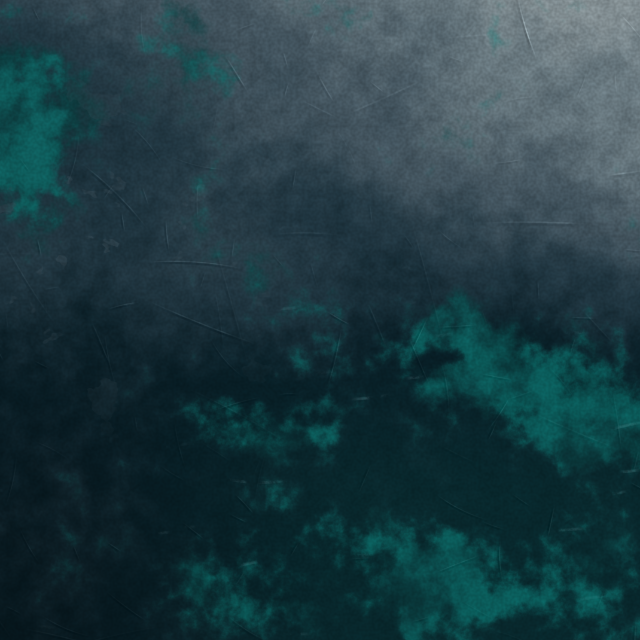
This texture is drawn by a WebGL 1 fragment shader. Its source:

```glsl
precision highp float;
// Weathered slate wall: a pale upper right corner sinks into dark navy, with ragged
// teal patina, fine grain, stains and embossed scratches. Layers of gradient noise
// give the paint; hashed cells with bent line segments give the scratches.

uniform vec2 u_resolution;

const vec3 NAVY = vec3(0.032, 0.118, 0.150);
const vec3 SLATE = vec3(0.130, 0.215, 0.258);
const vec3 GREY = vec3(0.262, 0.330, 0.370);
const vec3 PALE = vec3(0.400, 0.462, 0.490);
const vec3 MIST = vec3(0.520, 0.565, 0.580);
const vec3 DEEP_TEAL = vec3(0.035, 0.220, 0.230);
const vec3 BRIGHT_TEAL = vec3(0.040, 0.385, 0.375);

vec2 hash2(vec2 p) {
  vec3 q = fract(p.xyx * vec3(0.1031, 0.1030, 0.0973));
  q += dot(q, q.yzx + 33.33);
  return fract((q.xx + q.yz) * q.zy);
}

float gradientDot(vec2 cell, vec2 offset) {
  float angle = 6.2832 * hash2(cell).x;
  return dot(vec2(cos(angle), sin(angle)), offset);
}

float gradientNoise(vec2 p) {
  vec2 i = floor(p), f = fract(p);
  vec2 u = f * f * f * (f * (f * 6.0 - 15.0) + 10.0);
  vec2 e = vec2(1.0, 0.0);
  float low = mix(gradientDot(i, f), gradientDot(i + e, f - e), u.x);
  float high = mix(gradientDot(i + e.yx, f - e.yx), gradientDot(i + 1.0, f - 1.0), u.x);
  return 1.4 * mix(low, high, u.y);
}

float fbm(vec2 p) {
  float sum = 0.0, gain = 0.5;
  for (int i = 0; i < 5; i++) {
    sum += gain * gradientNoise(p);
    p = mat2(1.6, 1.2, -1.2, 1.6) * p + 17.3;
    gain *= 0.55;
  }
  return sum;
}

// Soft elliptical region, 1 at its centre.
float blob(vec2 p, vec2 centre, vec2 radii) {
  vec2 d = (p - centre) / radii;
  return exp(-dot(d, d));
}

// Signed relief of bent strokes: a lit ridge beside a dark groove.
float scratches(vec2 p, float scale, float width, float tilt, float spread, float density, float seed) {
  p *= scale;
  float w = max(width, 0.7 / u_resolution.y) * scale;
  float relief = 0.0;
  for (int y = -1; y <= 1; y++) {
    for (int x = -1; x <= 1; x++) {
      vec2 cell = floor(p) + vec2(float(x), float(y));
      vec2 place = hash2(cell + seed), form = hash2(cell + seed + 41.7);
      vec2 kind = hash2(cell + seed + 87.1);
      float angle = tilt + spread * (form.x - 0.5);
      float halfLength = mix(0.2, 0.8, form.y * form.y);
      vec2 d = p - cell - place;
      vec2 q = vec2(dot(d, vec2(cos(angle), sin(angle))), dot(d, vec2(-sin(angle), cos(angle))));
      q.y += (kind.y - 0.5) * 0.4 * (q.x * q.x - 0.1);
      float taper = 1.0 - smoothstep(0.3 * halfLength, halfLength, abs(q.x));
      float ridge = 1.0 - smoothstep(0.2 * w, 1.4 * w, abs(q.y));
      float groove = 1.0 - smoothstep(0.2 * w, 2.2 * w, abs(q.y + 2.2 * w));
      float strength = step(kind.x, density) * mix(0.3, 1.0, place.x);
      relief += strength * taper * (ridge - 0.7 * groove);
    }
  }
  return relief;
}

vec3 wallRamp(float t) {
  vec3 c = mix(NAVY, SLATE, smoothstep(0.0, 0.30, t));
  c = mix(c, GREY, smoothstep(0.25, 0.58, t));
  c = mix(c, PALE, smoothstep(0.55, 0.85, t));
  return mix(c, MIST, smoothstep(0.82, 1.10, t));
}

// Where the patina gathers: upper left, a sloping band at right, and the foot.
float patinaRegion(vec2 p) {
  float r = 0.85 * blob(p, vec2(0.04, 0.80), vec2(0.17, 0.20));
  r += 0.50 * blob(p, vec2(0.30, 0.93), vec2(0.08, 0.10));
  r += 0.45 * blob(p, vec2(0.54, 0.98), vec2(0.09, 0.05));
  r += 0.90 * blob(p, vec2(0.82, 0.42 - 0.35 * (p.x - 0.82)), vec2(0.30, 0.13));
  r += 0.55 * blob(p, vec2(0.40, 0.34), vec2(0.16, 0.10));
  return r + 0.75 * blob(p, vec2(0.66, 0.09), vec2(0.42, 0.12));
}

void main() {
  vec2 p = gl_FragCoord.xy / u_resolution;
  vec2 warp = 0.06 * vec2(fbm(p * 5.0 + 3.1), fbm(p * 5.0 + 29.4));
  float broad = fbm((p + warp) * 4.5 + 8.0);
  float ragged = fbm(p * 24.0 + 51.0);
  float grain = gradientNoise(p * 210.0) + 0.6 * gradientNoise(p * 95.0 + 7.0);
  float upper = smoothstep(0.40, 0.80, p.y);

  // Slate wall, lit from the upper right
  float tone = (p.y - 0.42) * 1.15 + (p.x - 0.5) * 0.7 * upper;
  tone = max(tone, 0.24 * smoothstep(0.38, 0.62, p.y));
  vec3 color = wallRamp(tone + 0.24 * broad + 0.09 * ragged + 0.05);
  color = mix(color, DEEP_TEAL * 0.85, 0.55 * smoothstep(0.1, 0.6, p.x) * (1.0 - smoothstep(0.2, 0.5, p.y)));

  // Teal patina with ragged edges
  float patina = smoothstep(0.32, 0.78, patinaRegion(p + warp) + 0.95 * broad + 0.45 * ragged);
  float glow = smoothstep(-0.25, 0.5, fbm(p * 9.0 + 70.0) + 0.4 * ragged + 0.25 * patina - 0.08);
  color = mix(color, mix(DEEP_TEAL, BRIGHT_TEAL, glow), patina * mix(0.88, 0.6, upper * p.x));

  // Pale stains on the left
  float stain = smoothstep(0.27, 0.33, fbm((p + 0.5 * warp) * vec2(9.0, 11.0) + 130.0));
  color = mix(color, GREY, 0.35 * stain * blob(p, vec2(0.15, 0.62), vec2(0.28, 0.24)));

  // Scratches above, short rough smears below
  float wear = 0.5 + 0.5 * smoothstep(-0.2, 0.3, ragged);
  float marks = 0.16 * scratches(p, 6.0, 0.0013, -0.55, 1.7, 0.42, 5.0) * mix(0.3, 1.0, upper);
  marks += 0.09 * scratches(p, 7.0, 0.0016, 0.22, 0.5, 0.30, 63.0) * upper;
  marks += 0.05 * scratches(p, 15.0, 0.0009, -0.9, 2.6, 0.40, 19.0);
  float smears = max(scratches(p, 12.0, 0.0028, 0.08, 0.3, 0.35, 97.0), 0.0);
  marks += 0.10 * smears * smoothstep(0.0, 0.35, ragged + 0.1) * (1.0 - upper);
  color += marks * wear * vec3(0.92, 1.0, 1.02);

  // Surface grain and darkened lower left corner
  color *= 1.0 + 0.09 * grain + 0.10 * ragged;
  color *= 1.0 - 0.25 * blob(p, vec2(0.0), vec2(0.35, 0.45));
  gl_FragColor = vec4(clamp(color, 0.0, 1.0), 1.0);
}
```
